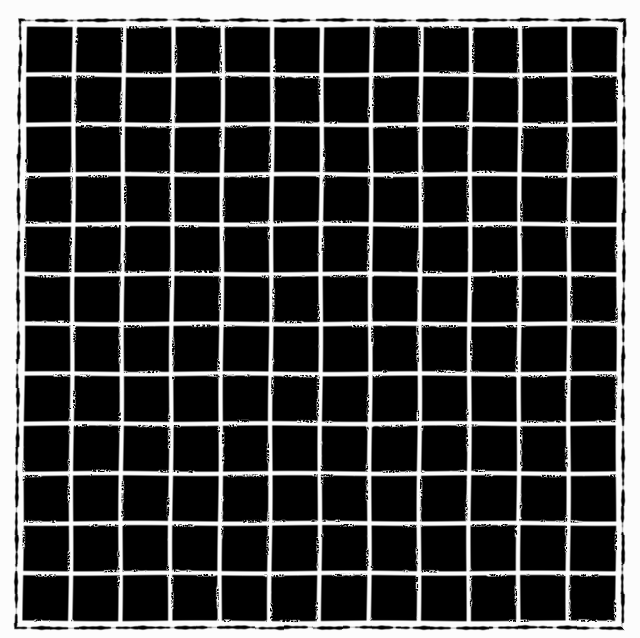
Give the GLSL for this pattern, as a Shadertoy shader.

```glsl
// Black square tiles, twelve by twelve, parted by worn white lines inside a thin broken frame.

vec2 hash2(vec2 p) {
    p = vec2(dot(p, vec2(127.1, 311.7)), dot(p, vec2(269.5, 183.3)));
    return fract(sin(p) * 43758.55);
}

// Distance to the nearest scattered point
float cellular(vec2 p) {
    vec2 cell = floor(p);
    float nearest = 2.0;
    for (int y = -1; y <= 1; y++)
    for (int x = -1; x <= 1; x++) {
        vec2 c = cell + vec2(x, y);
        nearest = min(nearest, length(c + hash2(c) - p));
    }
    return nearest;
}

float layeredSines(float t, float seed) {
    return sin(t * 4.1 + seed) + 0.7 * sin(t * 9.7 + seed * 2.3) + 0.4 * sin(t * 23.0 + seed * 5.1);
}

// Ink left around the white line nearest to "across"
float inkBesideLine(float across, float along, float axisSeed) {
    float index = clamp(floor(across + 0.5), 0.0, 12.0);
    float seed = index * 7.31 + axisSeed;
    float d = across - index + 0.008 * sin(along * 1.7 + seed);

    // Wear comes in stretches, on one side of the line at a time
    float wear = smoothstep(0.1, 0.8, layeredSines(along, seed));
    float side = sin(along * 1.1 + seed * 3.0) > 0.35 ? 1.0 : -1.0;
    float wornSide = smoothstep(0.01, 0.03, d * side);
    float ink = smoothstep(0.02, 0.067, abs(d) - 0.022 * wear * wornSide);

    // Specks of ink cling to the worn edge
    float dots = 1.0 - smoothstep(0.25, 0.65, cellular(vec2(along, d) * 22.0 + seed * 13.0));
    return max(ink, dots * wear * wornSide);
}

// Thin outer frame with uneven weight and short breaks
float frameInk(float outside, float along, float seed) {
    float segment = floor(along * 1.7 + seed);
    float shift = 0.022 * (hash2(vec2(segment, seed)).x - 0.5);
    float roughness = layeredSines(along * 1.6, seed);
    float d = abs(outside - 0.095 - shift);
    float weight = 0.022 + 0.008 * roughness;
    float ink = 1.0 - smoothstep(weight - 0.02, weight + 0.025, d);
    return ink * mix(0.3, 1.0, smoothstep(-1.5, -0.8, roughness));
}

void mainImage(out vec4 fragColor, in vec2 fragCoord) {
    vec2 uv = fragCoord / iResolution.xy;

    // Grid coordinates, leaning slightly to the right
    vec2 g = 12.0 * vec2((uv.x - mix(0.032, 0.039, uv.y)) / mix(0.933, 0.929, uv.y),
                         (uv.y - 0.0235) / 0.9375);

    // Tiles
    vec2 edge = abs(g - 6.0) - 6.0;
    float outside = max(edge.x, edge.y);
    float ink = inkBesideLine(g.x, g.y, 1.7) * inkBesideLine(g.y, g.x, 4.9);
    ink *= 1.0 - smoothstep(-0.03, 0.0, outside);

    // Frame
    bool upright = edge.x > edge.y;
    float along = upright ? g.y : g.x;
    float seed = upright ? 3.0 + step(6.0, g.x) * 8.0 : 17.0 + step(6.0, g.y) * 6.0;
    ink = max(ink, frameInk(outside, along, seed));

    fragColor = vec4(vec3(0.99 * (1.0 - ink)), 1.0);
}
```
